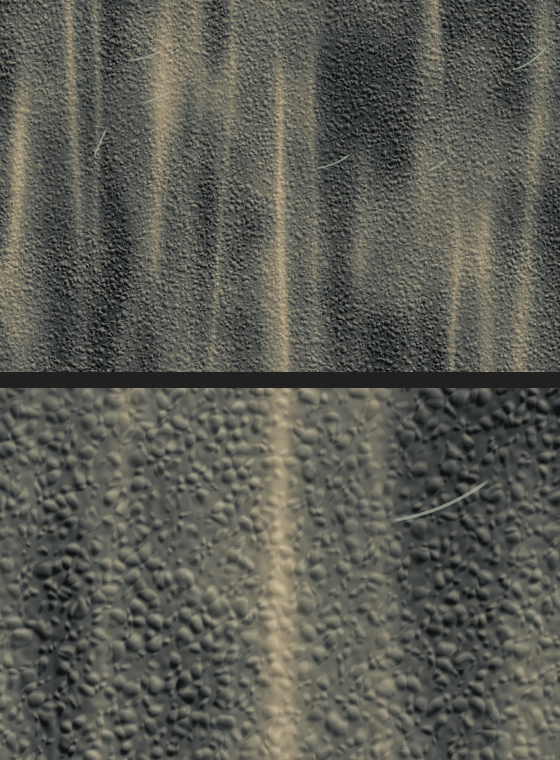
Top: the whole. Bottom: its middle third, enlarged.
Give the GLSL for this texture, as a Shadertoy shader.

```glsl
// Dark gritty ground with pale dust dragged into soft, nearly vertical streaks.
// A dust field sets the tone; a height field of grains, lit from above by
// finite differences, adds the grit; a few dry fibres and pebbles lie on top.

#define STREAKS 13
#define FIBRES 6
#define PEBBLES 5
#define GRAIN_SCALE 92.0
#define GRAIN_RELIEF 0.19
#define FINE_GRIT 0.13
#define DARK_TONE 0.205
#define DUST_TONE 0.37
#define LIGHT_DIR vec2(0.45, 0.89)
#define FIBRE_COLOUR vec3(0.64, 0.67, 0.60)
#define PEBBLE_COLOUR vec3(0.62, 0.59, 0.50)

float hash(vec2 p) {
    vec3 q = fract(vec3(p.xyx) * 0.1031);
    q += dot(q, q.yzx + 33.33);
    return fract((q.x + q.y) * q.z);
}

vec2 hash2(vec2 p) {
    return vec2(hash(p), hash(p + 71.7));
}

float noise(vec2 p) {
    vec2 i = floor(p), f = fract(p);
    f = f * f * (3.0 - 2.0 * f);
    return mix(mix(hash(i), hash(i + vec2(1, 0)), f.x),
               mix(hash(i + vec2(0, 1)), hash(i + vec2(1, 1)), f.x), f.y);
}

float fbm(vec2 p) {
    return 0.55 * noise(p) + 0.3 * noise(p * 2.1 + 7.3) + 0.15 * noise(p * 4.3 + 19.1);
}

// Height of scattered rounded grains, one per cell
float grains(vec2 p) {
    vec2 cell = floor(p);
    float height = 0.0;
    for (int y = -1; y <= 1; y++)
    for (int x = -1; x <= 1; x++) {
        vec2 id = cell + vec2(x, y);
        vec2 d = p - id - hash2(id);
        float size = hash(id + 13.1);
        float radius = mix(0.25, 0.75, size * size);
        height = max(height, (0.4 + size) * (1.0 - dot(d, d) / (radius * radius)));
    }
    return height;
}

// Dust cover: leaning streaks with a core and a halo, broad bands and patches
float dustCover(vec2 p, float aspect) {
    float dust = 0.0;
    for (int i = 0; i < STREAKS; i++) {
        float k = float(i);
        vec2 r = hash2(vec2(k, 3.7)), s = hash2(vec2(k, 9.2));
        float centre = (k + 0.15 + 0.7 * r.x) / float(STREAKS) * aspect;
        centre += (s.x - 0.35) * 0.12 * (p.y - 0.5);
        centre += 0.045 * (noise(vec2(p.y * 2.6, k * 5.3)) - 0.5);
        float width = mix(0.008, 0.026, r.y) * (0.75 + 0.5 * noise(vec2(p.y * 5.0, k + 40.0)));
        float d = abs(p.x - centre) / width;
        float fade = smoothstep(0.15, 0.8, noise(vec2(p.y * 2.3 + 11.0 * s.y, k * 3.1)));
        dust += mix(0.3, 0.7, s.y) * fade * (0.65 * exp(-d * d) + 0.35 * exp(-d * d * 0.15));
    }
    float bands = noise(vec2(p.x * 15.0 + 1.2 * noise(p * 3.0), p.y * 1.3));
    float patches = fbm(p * vec2(4.2, 2.6) + 5.0);
    dust += 0.30 * smoothstep(0.25, 0.9, bands);
    dust += 0.42 * smoothstep(0.42, 0.8, patches);
    return 1.15 * dust / (1.0 + 0.22 * dust);
}

// Coverage of a thin curved stalk
float fibre(vec2 p, vec2 centre, float angle, float reach, float bend, float pixel) {
    vec2 d = p - centre;
    d = vec2(cos(angle) * d.x + sin(angle) * d.y, cos(angle) * d.y - sin(angle) * d.x);
    float off = abs(d.y - bend * d.x * d.x);
    float side = 1.0 - smoothstep(0.0008, 0.0012 + pixel, off);
    return side * (1.0 - smoothstep(reach * 0.8, reach, abs(d.x)));
}

void mainImage(out vec4 fragColor, in vec2 fragCoord) {
    vec2 p = fragCoord / iResolution.y;
    float aspect = iResolution.x / iResolution.y;
    float pixel = 1.0 / iResolution.y;
    float dust = dustCover(p, aspect);

    // Lit grit, softer where the dust lies thick
    vec2 q = p * GRAIN_SCALE;
    q += 0.7 * vec2(noise(q * 0.8), noise(q * 0.8 + 31.0));
    float relief = grains(q) - grains(q + LIGHT_DIR * 0.42);
    vec2 g = p * GRAIN_SCALE * 1.7;
    float fine = noise(g) - noise(g + LIGHT_DIR * 0.8);
    float strength = mix(0.7, 1.25, noise(p * 7.0)) * mix(1.1, 0.55, clamp(dust, 0.0, 1.0));
    float grit = strength * (GRAIN_RELIEF * relief + FINE_GRIT * fine);
    float tone = clamp(DARK_TONE + DUST_TONE * dust + grit, 0.07, 0.85);

    // Cool shadows, yellowish highlights, warm dust
    vec3 tint = mix(vec3(0.95, 1.02, 1.03), vec3(1.02, 1.01, 0.88), smoothstep(0.1, 0.58, tone));
    tint *= mix(vec3(1.0), vec3(1.05, 0.985, 0.93), smoothstep(0.35, 1.0, dust));
    vec3 colour = tone * tint;

    // Dry fibres
    for (int i = 0; i < FIBRES; i++) {
        vec2 id = vec2(i, 57.0);
        vec2 centre = vec2(hash(id) * aspect, mix(0.55, 1.0, hash(id + 2.3)));
        float reach = mix(0.025, 0.065, hash(id + 8.1));
        float cover = fibre(p, centre, mix(0.1, 1.3, hash(id + 4.9)), reach, 4.0 * hash(id + 6.4), pixel);
        colour = mix(colour, FIBRE_COLOUR, 0.75 * cover);
    }

    // Small pebbles with a shaded lower side
    for (int i = 0; i < PEBBLES; i++) {
        vec2 id = vec2(i, 83.0);
        vec2 d = (p - hash2(id) * vec2(aspect, 1.0)) / mix(0.006, 0.011, hash(id + 5.5));
        float edge = length(d * vec2(0.75, 1.1)) + 0.4 * (noise(d * 1.6 + id) - 0.5);
        float shade = 0.75 + 0.3 * dot(d, LIGHT_DIR) + grit;
        colour = mix(colour, PEBBLE_COLOUR * shade, 0.8 * (1.0 - smoothstep(0.7, 1.1, edge)));
    }

    fragColor = vec4(clamp(colour, 0.0, 1.0), 1.0);
}
```
